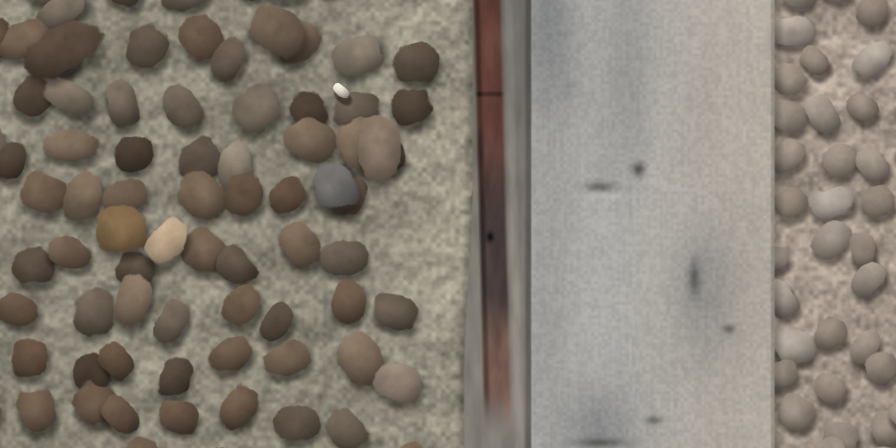
Write a WebGL 2 fragment shader that draws this texture.

```glsl
#version 300 es
precision highp float;
uniform vec2 u_resolution;
out vec4 fragColor;

float hash(vec2 p) {
  p = fract(p * vec2(0.1031, 0.1137));
  p += dot(p, p.yx + 33.33);
  return fract((p.x + p.y) * p.x * 7.31);
}

float noise(vec2 p) {
  vec2 i = floor(p), f = fract(p);
  f = f * f * (3.0 - 2.0 * f);
  return mix(mix(hash(i), hash(i + vec2(1, 0)), f.x),
             mix(hash(i + vec2(0, 1)), hash(i + vec2(1, 1)), f.x), f.y);
}

float fbm(vec2 p) {
  float sum = 0.0, amp = 0.5;
  for (int i = 0; i < 5; i++) {
    sum += amp * noise(p);
    p = mat2(1.6, 1.2, -1.2, 1.6) * p + 7.3;
    amp *= 0.5;
  }
  return sum;
}

// Soft elliptical spot, 1 at the centre
float spot(vec2 p, vec2 center, vec2 radius) {
  vec2 q = (p - center) / radius;
  return exp(-dot(q, q));
}

float band(float x, float left, float right, float soft) {
  return smoothstep(left - soft, left + soft, x) * (1.0 - smoothstep(right - soft, right + soft, x));
}

float roundedLength(vec2 q) {
  q = abs(q) + 0.0001;
  return pow(pow(q.x, 2.5) + pow(q.y, 2.5), 0.4);
}

// One domed stone with its cast shadow below
void pebble(inout vec3 col, vec2 p, vec2 center, vec2 radius, float angle, vec3 tint, float rough) {
  float c = cos(angle), s = sin(angle);
  mat2 turn = mat2(c, -s, s, c);
  vec2 local = p - center;
  float d = roundedLength(turn * local / radius) + 0.55 * (rough - 0.48);
  float shade = roundedLength(turn * (local + vec2(-0.004, 0.014)) / radius);
  col *= 1.0 - 0.4 * (1.0 - smoothstep(0.75, 1.25, shade));
  float light = 0.98 + 0.2 * dot(local, vec2(-0.3, 1.0)) / radius.y - 0.16 * d * d;
  tint *= clamp(light, 0.6, 1.25) * (0.82 + 0.4 * rough);
  col = mix(col, tint, 1.0 - smoothstep(0.9, 1.04, d));
}

vec3 wall(vec2 p) {
  bool pale = p.x > 1.4;
  float rough = fbm(p * 26.0);
  // Mortar lit from above
  float relief = fbm(p * 13.0) - fbm(p * 13.0 + vec2(-0.07, 0.2));
  vec3 col = pale ? vec3(0.63, 0.58, 0.53) : vec3(0.56, 0.54, 0.48);
  col *= 0.9 + 0.22 * fbm(p * 5.0) + 0.85 * relief + 0.22 * (noise(p * 95.0) - 0.5);
  col *= pale ? 1.0 : 0.95 + 0.12 * smoothstep(0.75, 1.0, p.x);

  // Scattered stones, thinning out beside the post
  float scale = pale ? 10.0 : 8.4;
  vec2 cell = floor(p * scale);
  for (int j = 1; j >= -1; j--) {
    for (int i = -1; i <= 1; i++) {
      vec2 id = cell + vec2(i, j);
      float a = hash(id + 3.7), b = hash(id + 19.1), k = hash(id + 41.3);
      vec2 center = (id + 0.5 + 0.65 * (vec2(a, b) - 0.5)) / scale;
      float cover = pale ? 0.9 : mix(0.95, 0.12, smoothstep(0.72, 0.98, center.x));
      if (hash(id + 71.9) > cover) continue;
      vec2 radius = vec2(0.36 + 0.16 * k, 0.27 + 0.12 * a) / scale;
      vec3 tint = mix(vec3(0.29, 0.24, 0.2), vec3(0.52, 0.48, 0.42), k);
      tint = mix(tint, vec3(0.46, 0.37, 0.29), 0.5 * step(0.65, b));
      if (pale) tint = mix(vec3(0.55, 0.5, 0.45), vec3(0.67, 0.63, 0.59), k);
      pebble(col, p, center, radius, (a + b) * 3.1, tint, rough);
    }
  }

  // Larger stones of distinct colour
  pebble(col, p, vec2(0.143, 0.89), vec2(0.088, 0.052), 0.45, vec3(0.36, 0.3, 0.25), rough);
  pebble(col, p, vec2(0.62, 0.93), vec2(0.068, 0.052), -0.6, vec3(0.43, 0.37, 0.31), rough);
  pebble(col, p, vec2(0.846, 0.667), vec2(0.046, 0.074), 0.0, vec3(0.54, 0.47, 0.41), rough);
  pebble(col, p, vec2(0.747, 0.583), vec2(0.05, 0.056), 0.2, vec3(0.43, 0.42, 0.41), rough);
  pebble(col, p, vec2(0.273, 0.487), vec2(0.057, 0.053), 0.0, vec3(0.5, 0.41, 0.29), rough);
  pebble(col, p, vec2(0.372, 0.458), vec2(0.057, 0.038), 0.9, vec3(0.73, 0.64, 0.53), rough);
  pebble(col, p, vec2(0.89, 0.146), vec2(0.052, 0.046), -0.4, vec3(0.56, 0.5, 0.44), rough);
  pebble(col, p, vec2(0.762, 0.797), vec2(0.022, 0.013), -0.7, vec3(0.82, 0.8, 0.75), rough);
  return col;
}

vec3 panel(vec2 p) {
  float cloud = fbm(p * vec2(9.0, 6.0));
  vec3 col = mix(vec3(0.65, 0.645, 0.63), vec3(0.68, 0.65, 0.61), smoothstep(1.3, 1.7, p.x));
  // Weathered blue-grey stains
  float stain = 1.1 * spot(p, vec2(1.22, 0.93), vec2(0.065, 0.19));
  stain += 0.5 * spot(p, vec2(1.4, 0.83), vec2(0.055, 0.26));
  stain += 0.75 * spot(p, vec2(1.58, 0.34), vec2(0.075, 0.15));
  stain += 0.9 * spot(p, vec2(1.34, 0.04), vec2(0.08, 0.09));
  stain += 0.35 * spot(p, vec2(1.22, 0.3), vec2(0.05, 0.4));
  stain += 0.5 * spot(p, vec2(1.27, 0.8), vec2(0.02, 0.025));
  col = mix(col, vec3(0.42, 0.43, 0.44), clamp(stain * (0.25 + 0.8 * cloud), 0.0, 0.85));
  // Dents: dark hollow with a bright rim
  float dent = spot(p, vec2(1.34, 0.583), vec2(0.032, 0.012)) + spot(p, vec2(1.425, 0.622), vec2(0.014, 0.016));
  dent += spot(p, vec2(1.55, 0.38), vec2(0.013, 0.035)) + spot(p, vec2(1.627, 0.265), vec2(0.013, 0.01));
  dent += spot(p, vec2(1.46, 0.062), vec2(0.016, 0.009)) + spot(p, vec2(1.34, 0.012), vec2(0.055, 0.01));
  col *= 1.0 - 0.38 * dent * (0.6 + 0.8 * cloud);
  col += 0.06 * spot(p, vec2(1.35, 0.565), vec2(0.035, 0.012));
  col *= 0.91 + 0.1 * cloud + 0.09 * noise(p * 130.0) + 0.04 * noise(p * vec2(160.0, 18.0));
  return col * (1.0 - 0.18 * band(p.x, 1.721, 1.74, 0.004));
}

// Folded metal edge with a rusty groove
vec3 channel(vec2 p) {
  float grain = fbm(p * vec2(45.0, 12.0));
  vec3 col = mix(vec3(0.5, 0.48, 0.45), vec3(0.42, 0.41, 0.39), smoothstep(0.35, 0.95, p.y));
  col *= 0.88 + 0.25 * grain;
  float slant = p.x - 0.025 * (1.0 - p.y);
  vec3 rust = mix(vec3(0.45, 0.35, 0.31), vec3(0.27, 0.23, 0.22), smoothstep(0.2, 0.36, p.y));
  rust = mix(rust, vec3(0.38, 0.25, 0.22), smoothstep(0.5, 0.75, p.y));
  rust *= 0.78 + 0.45 * grain;
  rust *= 1.0 - 0.3 * band(slant, 1.055, 1.07, 0.005) - 0.3 * band(p.y, 0.785, 0.795, 0.004);
  float groove = band(slant, 1.058, 1.117, 0.006) * smoothstep(0.06, 0.17, p.y + 0.06 * grain);
  col = mix(col, rust, groove);
  col *= 1.0 - 0.7 * spot(p, vec2(1.094, 0.471), vec2(0.008, 0.011));
  col *= 1.0 + 0.12 * band(slant, 1.126, 1.143, 0.006);
  return col * (1.0 - 0.25 * band(p.x, 1.173, 1.186, 0.006));
}

void main() {
  vec2 p = gl_FragCoord.xy / u_resolution.y;
  p.x *= 2.0 * u_resolution.y / u_resolution.x;
  float edge = 1.036 + 0.019 * smoothstep(0.15, 0.6, p.y);
  vec3 col = wall(p);
  // Contact shade along both sides of the post
  col *= 1.0 - 0.22 * band(p.x, edge - 0.012, 1.742, 0.012);
  col = mix(col, channel(p), band(p.x, edge, 1.188, 0.003));
  col = mix(col, panel(p), band(p.x, 1.186, 1.729, 0.003));
  fragColor = vec4(clamp(col, 0.0, 1.0), 1.0);
}
```
